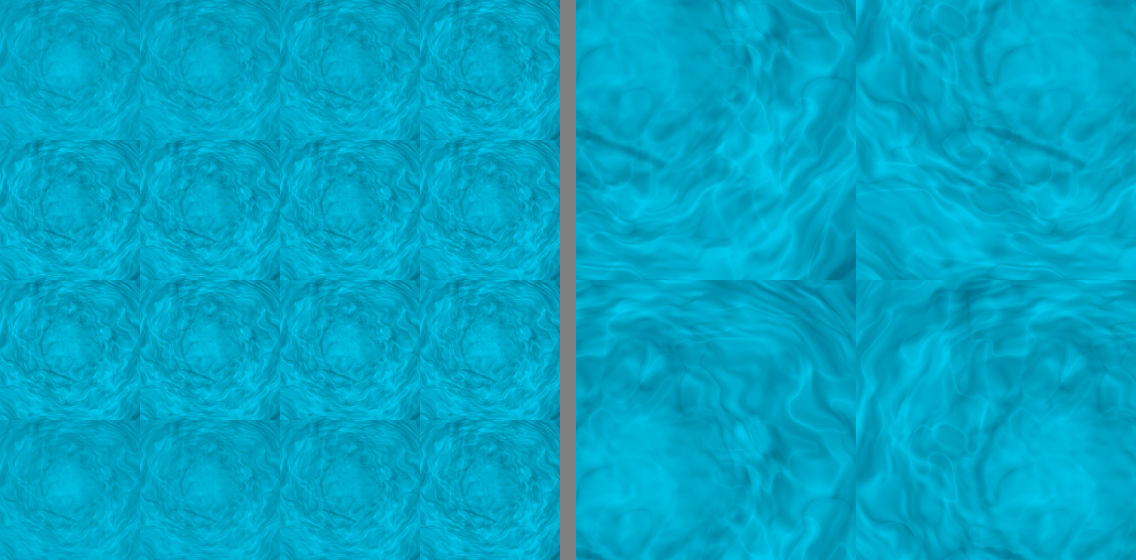
Left: the whole. Right: its middle third, enlarged.
A three.js fragment shader for this texture:

```glsl
// Four by four tiles of rippling turquoise water, each a frame of one slow swirl.
// Noise stretched around the tile centre makes ripples and caustic threads;
// the frame number drives contrast, central glow and a slight drift.
varying vec2 vUv;

const float TILES = 4.0;
const float CYCLE = 12.0;          // frames before the swirl starts over
const float TAU = 6.2831853;
const float TWIST = 0.1;           // turns of spiral per unit radius
const float WARP = 0.15;
const float DRIFT = 0.008;         // pattern shift per frame
const float THREAD_SHARPNESS = 8.0;
const float BASE_LIGHT = 0.55;
const vec2 SWIRL_CENTRE = vec2(-0.04, 0.06);
const vec3 DEEP_WATER = vec3(0.0, 0.45, 0.56);
const vec3 BRIGHT_WATER = vec3(0.0, 0.78, 0.915);

float hash(vec2 p) {
  vec3 q = fract(vec3(p.xyx) * 0.1031);
  q += dot(q, q.yzx + 33.33);
  return fract((q.x + q.y) * q.z);
}

// Value noise whose first axis wraps after a whole number of cells
float noise(vec2 p, float wrap) {
  vec2 cell = floor(p);
  vec2 f = fract(p);
  f = f * f * (3.0 - 2.0 * f);
  float x0 = mod(cell.x, wrap);
  float x1 = mod(cell.x + 1.0, wrap);
  float low = mix(hash(vec2(x0, cell.y)), hash(vec2(x1, cell.y)), f.x);
  float high = mix(hash(vec2(x0, cell.y + 1.0)), hash(vec2(x1, cell.y + 1.0)), f.x);
  return mix(low, high, f.y);
}

float plainNoise(vec2 p) {
  return noise(p + 64.0, 512.0);
}

// Noise drawn out along circles, with plain noise around the pole
float flow(vec2 p, float spokes, float rings, float seed) {
  float r = length(p);
  float turn = atan(p.y, p.x + 1e-5) / TAU + TWIST * r;
  float around = noise(vec2(turn * spokes, r * rings + seed), spokes);
  float inner = plainNoise(p * rings * 0.6 + seed);
  return mix(inner, around, smoothstep(0.2, 0.6, r));
}

float thread(float n) {
  return pow(1.0 - abs(2.0 * n - 1.0), THREAD_SHARPNESS);
}

// Soft dark crease along a segment
float crease(vec2 p, vec2 a, vec2 b, float width) {
  vec2 ab = b - a;
  float h = clamp(dot(p - a, ab) / dot(ab, ab), 0.0, 1.0);
  return 1.0 - smoothstep(0.0, width, length(p - a - ab * h));
}

void main() {
  // Tile, frame order from the top left, and local coordinates
  vec2 grid = vUv * TILES;
  vec2 tile = min(floor(grid), TILES - 1.0);
  vec2 p = (grid - tile) * 2.0 - 1.0;
  float frame = tile.x + TILES * (TILES - 1.0 - tile.y);
  float phase = mod(frame, CYCLE);
  float clarity = mix(0.65, 1.0, smoothstep(0.0, 4.0, phase));
  float glow = max(1.0 - phase * 0.5, smoothstep(3.0, CYCLE, phase));
  float drift = DRIFT * phase;

  // Irregular swirl space, with small kinks
  vec2 warp = vec2(plainNoise(p * 3.0 + drift), plainNoise(p * 3.0 + 19.0 - drift)) - 0.5;
  vec2 kink = vec2(plainNoise(p * 10.0 + 31.0), plainNoise(p * 10.0 + 47.0)) - 0.5;
  warp += 0.36 * kink;
  vec2 w = p - SWIRL_CENTRE + WARP * warp;
  float r = length(w);
  float rim = smoothstep(0.1, 0.65, r);

  // Ripples from broad to fine
  float ripples = 0.18 * (flow(w, 8.0, 4.0, 3.0 + drift) - 0.5);
  ripples += 0.26 * (flow(w, 21.0, 11.0, 11.0 + drift) - 0.5);
  ripples += 0.34 * (flow(w, 41.0, 22.0, 23.0 + drift) - 0.5);
  ripples += 0.34 * (flow(w, 73.0, 39.0, 29.0 - drift) - 0.5);
  ripples *= 0.55 + 0.45 * rim;

  // Bright caustic threads, stronger away from the centre, and dark ones
  float patches = smoothstep(0.3, 0.7, plainNoise(p * 4.0 + 73.0));
  float bright = thread(flow(w, 19.0, 6.0, 37.0 + drift));
  bright += thread(flow(w, 33.0, 11.0, 53.0 - drift)) * (1.0 - 0.4 * patches);
  float dark = thread(flow(w, 25.0, 9.0, 67.0 + drift)) * patches;

  // Long creases around the centre
  vec2 c = p + 0.11 * warp;
  float arc = 1.0 - smoothstep(0.0, 0.045, abs(length(c - vec2(0.08, 0.08)) - 0.5));
  arc *= smoothstep(-0.15, -0.35, c.x);
  float creases = 0.9 * arc;
  creases += crease(c, vec2(-0.36, -0.3), vec2(0.12, -0.42), 0.04);
  creases += crease(c, vec2(0.1, -0.3), vec2(0.66, 0.2), 0.055) * (0.5 + 0.5 * patches);

  // Diagonal central glow inside a darker ring
  vec2 g = p - SWIRL_CENTRE + 0.1 * warp;
  vec2 diagonal = vec2(g.x + g.y, g.y - g.x) * 0.7071;
  float core = exp(-dot(diagonal * diagonal, vec2(7.0, 14.0)));
  float ring = exp(-pow((r - 0.55) / 0.16, 2.0));

  // Combine light, then shade the top, right side and lower right corner
  float light = BASE_LIGHT + clarity * ripples;
  light += clarity * (0.22 * bright * (0.35 + 0.65 * rim) - 0.22 * dark);
  light += (0.13 + 0.15 * glow) * core - 0.03 * ring;
  light -= 0.28 * clarity * creases;
  light -= 0.13 * smoothstep(0.35, 1.0, p.y) + 0.07 * smoothstep(0.5, 1.0, p.x);
  light += 0.09 * smoothstep(-0.25, -0.65, p.y);
  float corner = smoothstep(1.7, 1.8, p.x - 0.9 * p.y + 0.2 * warp.x);
  light -= 0.45 * corner * smoothstep(0.0, 3.0, phase);

  gl_FragColor = vec4(mix(DEEP_WATER, BRIGHT_WATER, clamp(light, 0.0, 1.0)), 1.0);
}
```
